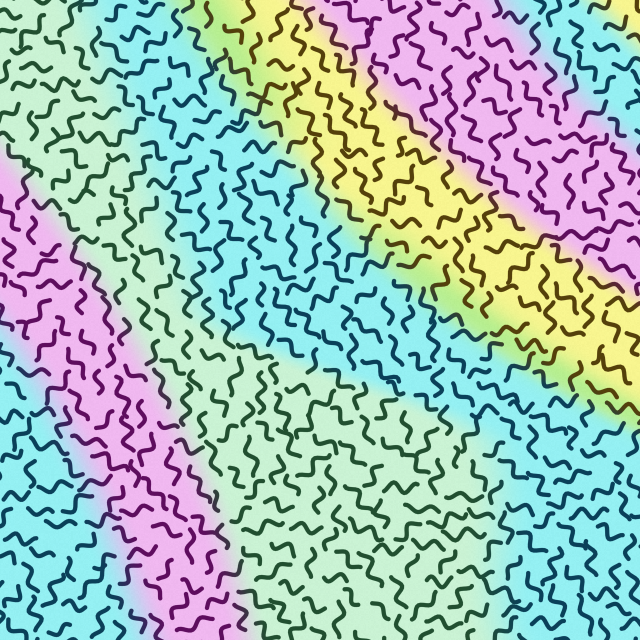
This pattern is drawn by a three.js fragment shader. Its source:

```glsl
// Short dark squiggles scattered over soft diagonal bands of pastel colour.
// Strokes sit on a rotated, jittered checkerboard: even cells turn freely, odd
// cells pick the direction with most room. Ink is tinted by the band below it.
varying vec2 vUv;

vec2 hash2(vec2 p) {
  vec3 q = fract(vec3(p.xyx) * vec3(0.1031, 0.1030, 0.0973));
  q += dot(q, q.yzx + 33.33);
  return fract((q.xx + q.yz) * q.zy);
}

float segmentDist(vec2 p, vec2 a, vec2 b) {
  vec2 ab = b - a;
  return length(p - a - ab * clamp(dot(p - a, ab) / dot(ab, ab), 0.0, 1.0));
}

vec2 strokeCenter(vec2 id) {
  return id + 0.5 + 0.3 * (hash2(id + 80.0) - 0.5);
}

// Half axis of a free stroke, kept off the diagonals of the grid.
vec2 freeAxis(vec2 id) {
  vec2 h = hash2(id + 217.0);
  float angle = floor(h.x * 2.0) * 1.5708 + (fract(h.x * 2.0) - 0.5) * 1.15;
  return mix(0.4, 0.78, h.y * h.y) * vec2(cos(angle), sin(angle));
}

// Half axis of a stroke that fits between its four free neighbours.
vec2 fittedAxis(vec2 id) {
  vec2 h = hash2(id + 331.0), c = strokeCenter(id), best = vec2(1.0, 0.0);
  float halfLength = mix(0.42, 0.75, h.y), room = -1.0;
  for (int k = 0; k < 6; k++) {
    float angle = (float(k) + h.x) * 0.5236, gap = 9.0;
    vec2 dir = vec2(cos(angle), sin(angle)), v = dir * halfLength;
    for (int n = 0; n < 4; n++) {
      float f = float(n);
      vec2 cell = id + (mod(f, 2.0) < 0.5 ? vec2(f - 1.0, 0.0) : vec2(0.0, f - 2.0));
      vec2 q = strokeCenter(cell), e = freeAxis(cell);
      gap = min(gap, min(segmentDist(c + v, q - e, q + e), segmentDist(c - v, q - e, q + e)));
      gap = min(gap, min(segmentDist(q + e, c - v, c + v), segmentDist(q - e, c - v, c + v)));
    }
    if (gap > room) { room = gap; best = dir; }
  }
  return best * max(0.33, halfLength - max(0.0, 0.42 - room));
}

// Distance to a sine wave drawn along the given half axis.
float squiggleDist(vec2 p, vec2 axis, vec2 rnd) {
  float halfLength = length(axis), d = 9.0;
  vec2 dir = axis / halfLength;
  p = vec2(dot(p, dir), dir.x * p.y - dir.y * p.x);
  if (abs(p.y) > 0.35 || abs(p.x) > halfLength + 0.15) return d;
  float height = mix(0.11, 0.19, rnd.x), freq = mix(7.0, 8.6, rnd.y);
  float phase = 3.1416 * floor(rnd.y * 8.0) + rnd.x * 1.4 - 0.7;
  vec2 last = vec2(-halfLength, height * sin(phase - freq * halfLength));
  for (int i = 1; i <= 18; i++) {
    float x = halfLength * (float(i) / 9.0 - 1.0);
    vec2 next = vec2(x, height * sin(freq * x + phase));
    d = min(d, segmentDist(p, last, next));
    last = next;
  }
  return d;
}

float squiggles(vec2 p) {
  float d = 9.0;
  for (int j = -1; j <= 1; j++) {
    for (int i = -1; i <= 1; i++) {
      vec2 id = floor(p) + vec2(float(i), float(j));
      vec2 offset = p - strokeCenter(id);
      if (length(offset) > 1.0) continue;
      vec2 axis = mod(id.x + id.y, 2.0) < 0.5 ? freeAxis(id) : fittedAxis(id);
      d = min(d, squiggleDist(offset, axis, hash2(id + 451.0)));
    }
  }
  return d;
}

// Blends paper and ink to the next band right of a soft edge.
void addBand(float side, float softness, vec3 bandPaper, vec3 bandInk, inout vec3 paper, inout vec3 ink) {
  float amount = smoothstep(-softness, softness, side);
  paper = mix(paper, bandPaper, amount);
  ink = mix(ink, bandInk, amount);
}

void main() {
  vec3 cyan = vec3(0.58, 0.94, 0.95), cyanInk = vec3(0.04, 0.25, 0.35);
  vec3 pink = vec3(0.94, 0.72, 0.94), pinkInk = vec3(0.37, 0.05, 0.37);
  vec3 mint = vec3(0.79, 0.95, 0.83), mintInk = vec3(0.13, 0.31, 0.19);
  vec3 yellow = vec3(0.97, 0.96, 0.56), yellowInk = vec3(0.33, 0.25, 0.04);

  // Band edges: x as a function of the depth t below the top.
  float x = vUv.x, t = 1.0 - vUv.y, u = vUv.y, t3 = t * t * t;
  float mintEdge = 0.675 * (t - 0.234) - 0.4145 * (t - 0.234) * (t - 0.6);
  float cyanEdge = 0.13 + 0.38 * t + 0.37 * smoothstep(0.48, 0.7, t) - 0.09 * smoothstep(0.7, 1.0, t);
  float yellowSide = x - (0.29 + 0.62 * t + t3);
  vec3 paper = cyan, ink = cyanInk;
  addBand(x - (0.234 - 0.35 * u - 0.5 * u * u * u), 0.045, pink, pinkInk, paper, ink);
  addBand(x - mintEdge, 0.035, mint, mintInk, paper, ink);
  addBand(x - cyanEdge, 0.055, cyan, cyanInk, paper, ink);
  addBand(yellowSide, 0.05, yellow, yellowInk, paper, ink);

  // Green glow along the yellow band, fading out near its waist.
  float glow = exp(-pow((yellowSide - 0.025) / 0.05, 2.0)) * (1.0 - exp(-pow((t - 0.27) / 0.11, 2.0)));
  paper = mix(paper, vec3(0.68, 0.93, 0.55), 0.85 * glow);
  addBand(x - (0.47 + 0.85 * t + 1.3 * t3), 0.045, pink, pinkInk, paper, ink);
  addBand(x - (0.788 + 0.6 * t + 1.3 * t * t), 0.05, cyan, cyanInk, paper, ink);
  addBand(x - (0.925 + t), 0.04, yellow, yellowInk, paper, ink);

  // Faint paper grain, then the strokes.
  paper += 0.016 * (hash2(floor(vUv * 512.0)).x - 0.5);
  float d = squiggles(mat2(0.82, 0.572, -0.572, 0.82) * vUv / 0.044 + 40.0);
  gl_FragColor = vec4(mix(ink, paper, smoothstep(0.052, 0.1, d)), 1.0);
}
```
